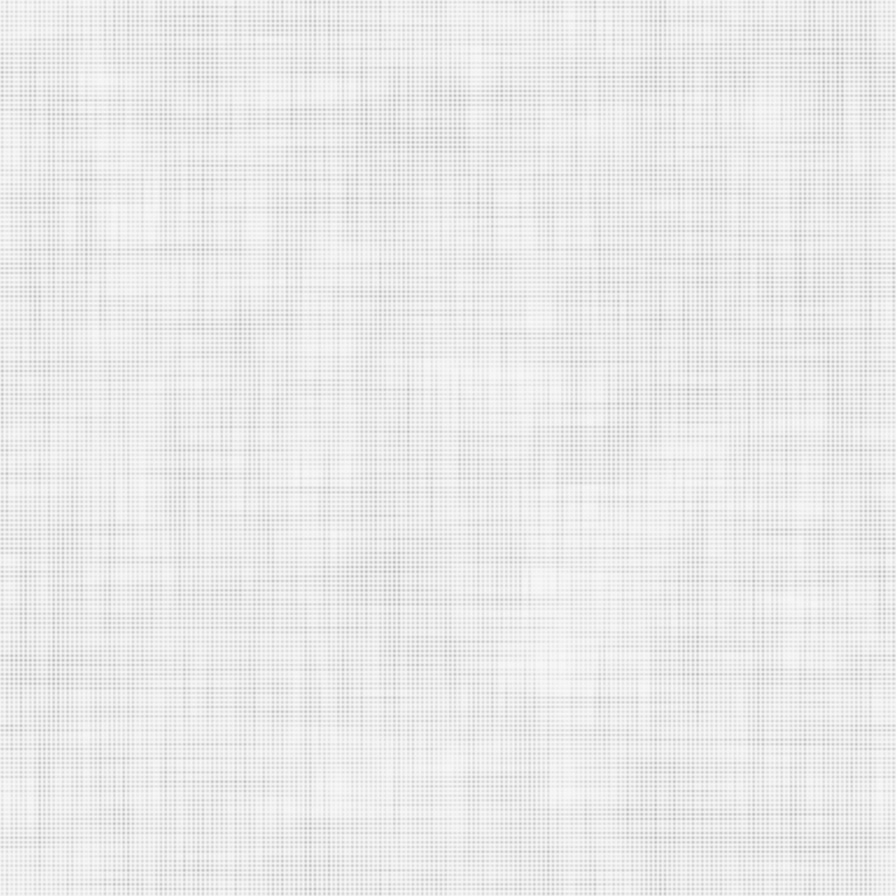
This texture is drawn by a Shadertoy shader. Its source:

```glsl
// Pale grey linen: a fine woven grid with soft slubs along both thread directions.

const float THREADS = 192.0;

float hash(vec2 p, float seed) {
    vec3 q = fract(vec3(p.xyx + seed) * vec3(0.1031, 0.1030, 0.0973));
    q += dot(q, q.yzx + 33.33);
    return fract((q.x + q.y) * q.z);
}

// Value noise that wraps after "cells" repeats in each direction
float wrapNoise(vec2 uv, vec2 cells, float seed) {
    vec2 p = uv * cells;
    vec2 i = floor(p);
    vec2 f = p - i;
    f = f * f * (3.0 - 2.0 * f);
    vec2 a = mod(i, cells);
    vec2 b = mod(i + 1.0, cells);
    return mix(mix(hash(a, seed), hash(vec2(b.x, a.y), seed), f.x),
               mix(hash(vec2(a.x, b.y), seed), hash(b, seed), f.x), f.y);
}

// Shade of a single thread, smooth along its length
float threadNoise(float along, float thread, float knots, float seed) {
    float p = along * knots;
    float i = floor(p);
    float start = hash(vec2(mod(i, knots), thread), seed);
    float end = hash(vec2(mod(i + 1.0, knots), thread), seed);
    return mix(start, end, smoothstep(0.0, 1.0, p - i));
}

// Darkness of a yarn: single threads, bundles of threads and broad patches
float yarn(float along, float across, float seed) {
    float thread = mod(floor(across * THREADS), THREADS);
    float single = 0.6 * threadNoise(along, thread, 9.0, seed)
                 + 0.4 * threadNoise(along, thread, 23.0, seed + 17.0);
    float bundle = wrapNoise(vec2(along, across), vec2(8.0, 64.0), seed + 31.0);
    float patches = wrapNoise(vec2(along, across), vec2(5.0, 14.0), seed + 47.0);
    float shade = 0.5 * single + 0.3 * bundle + 0.2 * patches;
    return clamp(0.5 + 1.6 * (shade - 0.5), 0.0, 1.0);
}

void mainImage(out vec4 fragColor, in vec2 fragCoord) {
    vec2 uv = fract(fragCoord / iResolution.xy);

    // Rounded threads with light gaps, faded where too fine to resolve
    vec2 fade = 1.0 - smoothstep(0.4, 0.6, THREADS / iResolution.xy);
    vec2 stripe = 0.5 - 0.5 * fade * cos(6.2831853 * uv * THREADS);

    float warp = yarn(uv.y, uv.x, 3.0);
    float weft = yarn(uv.x, uv.y, 71.0);

    // Continuous threads plus darker dots where they cross
    float ink = 0.07 * (stripe.x * warp + stripe.y * weft);
    ink += 0.07 * stripe.x * stripe.y * (warp + weft);

    fragColor = vec4(vec3(0.972 - ink), 1.0);
}
```
